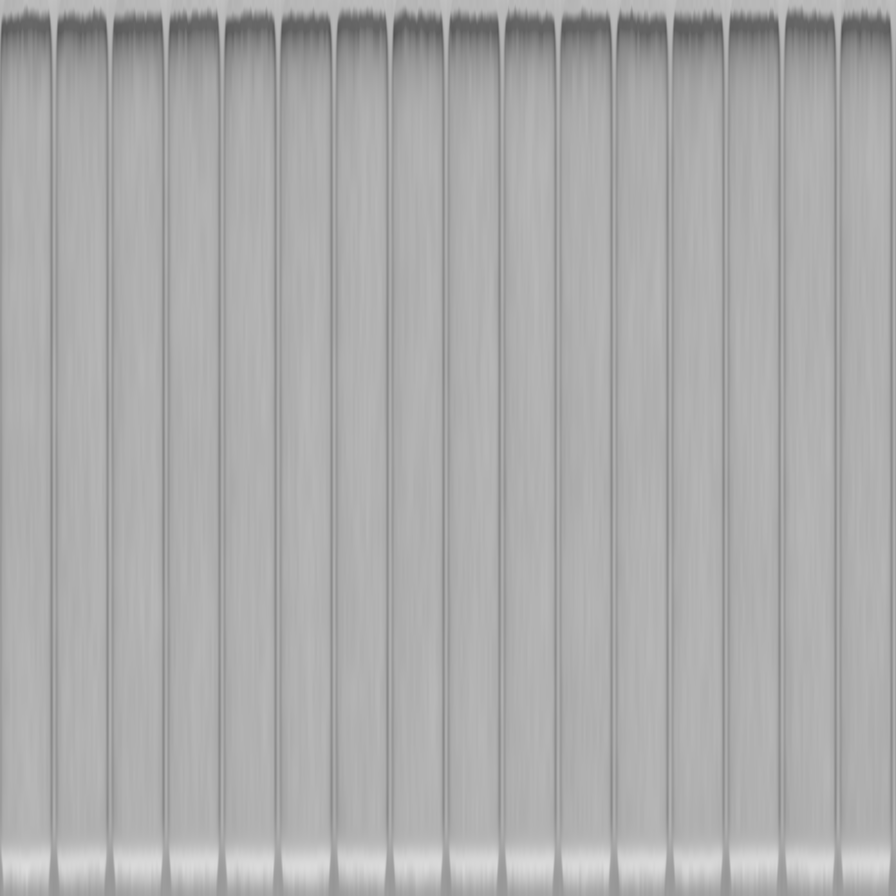
Reproduce this texture procedurally as a Shadertoy shader.

```glsl
// Brushed metal panel of sixteen vertical ribs with a shaded top bend and a lit bottom bend.
#define COLUMNS 16.0
#define SEAM_X 0.965
#define SEAM_HALF 0.042
#define METAL 0.69
#define TOP_SHADOW 0.30
#define BOTTOM_GLOW 0.15
#define GRAIN 0.045
#define GROOVE 0.13

float hash(vec2 p) {
    vec3 q = fract(vec3(p.xyx) * 0.1031);
    q += dot(q, q.yzx + 33.33);
    return fract((q.x + q.y) * q.z);
}

float noise(vec2 p) {
    vec2 i = floor(p), f = fract(p);
    f = f * f * (3.0 - 2.0 * f);
    return mix(mix(hash(i), hash(i + vec2(1, 0)), f.x),
               mix(hash(i + vec2(0, 1)), hash(i + vec2(1, 1)), f.x), f.y);
}

float bell(float x, float width) {
    return exp(-x * x / (width * width));
}

// Fine and broad vertical brush strokes, centred on zero
float brushed(vec2 uv) {
    float fine = noise(uv * vec2(400.0, 22.0)) - 0.5;
    float medium = noise(uv * vec2(170.0, 9.0) + 31.0) - 0.5;
    float broad = noise(uv * vec2(64.0, 5.0) + 73.0) - 0.5;
    return fine * 0.5 + medium * 0.35 + broad * 0.3;
}

// Rib brightness along its height
float ribShade(float bottom, float top, float streak) {
    float depth = top + streak * 0.008;
    float shadow = smoothstep(0.009, 0.026, depth) * exp(-max(depth - 0.034, 0.0) / 0.032);
    float lip = 1.0 - smoothstep(0.006, 0.016, depth);
    float glow = bell(bottom - 0.036 + streak * 0.006, 0.019);
    float foot = 1.0 - smoothstep(0.0, 0.02, bottom);
    return METAL - TOP_SHADOW * shadow + 0.03 * lip + BOTTOM_GLOW * glow - 0.05 * foot;
}

// Seam brightness: bright at the top, dim in the bottom wedge
float seamShade(float bottom, float top) {
    float dim = 1.0 - smoothstep(0.015, 0.085, bottom);
    return 0.695 + 0.05 * exp(-top / 0.05) - 0.09 * dim;
}

void mainImage(out vec4 fragColor, in vec2 fragCoord) {
    vec2 uv = fragCoord / iResolution.xy;
    float bottom = uv.y, top = 1.0 - uv.y;
    float cellX = uv.x * COLUMNS - SEAM_X;
    float x = fract(cellX + 0.5) - 0.5;
    float across = fract(cellX);
    float grain = brushed(uv);

    // Rib with slight cross-shading and a soft sheen shared by all columns
    float rib = ribShade(bottom, top, grain * 2.0);
    rib += 0.014 * (across - 0.5) + 0.012 * (noise(vec2(across * 6.0, 4.0)) - 0.5);
    rib += 0.012 * (noise(vec2(floor(cellX), uv.y * 6.0)) - 0.5);

    // Seam flares at both bends
    float halfWidth = SEAM_HALF + 0.075 * exp(-top / 0.022)
                    + 0.055 * (1.0 - smoothstep(0.0, 0.075, bottom));
    float edge = abs(x) - halfWidth;
    float aa = max(COLUMNS / iResolution.x, 0.025);
    float inSeam = 1.0 - smoothstep(-aa, aa, edge);
    float shade = mix(rib, seamShade(bottom, top), inSeam);

    // Grooves fade out at the bends; the left one is deeper
    float grooveFade = smoothstep(0.01, 0.06, top) * smoothstep(0.03, 0.1, bottom);
    float depth = x < 0.0 ? GROOVE : GROOVE * 0.55;
    shade -= depth * bell(edge, 0.028) * grooveFade;
    shade -= 0.03 * bell(edge, 0.09) * grooveFade * (1.0 - inSeam);

    shade += GRAIN * grain;
    fragColor = vec4(vec3(clamp(shade, 0.0, 1.0)), 1.0);
}
```
